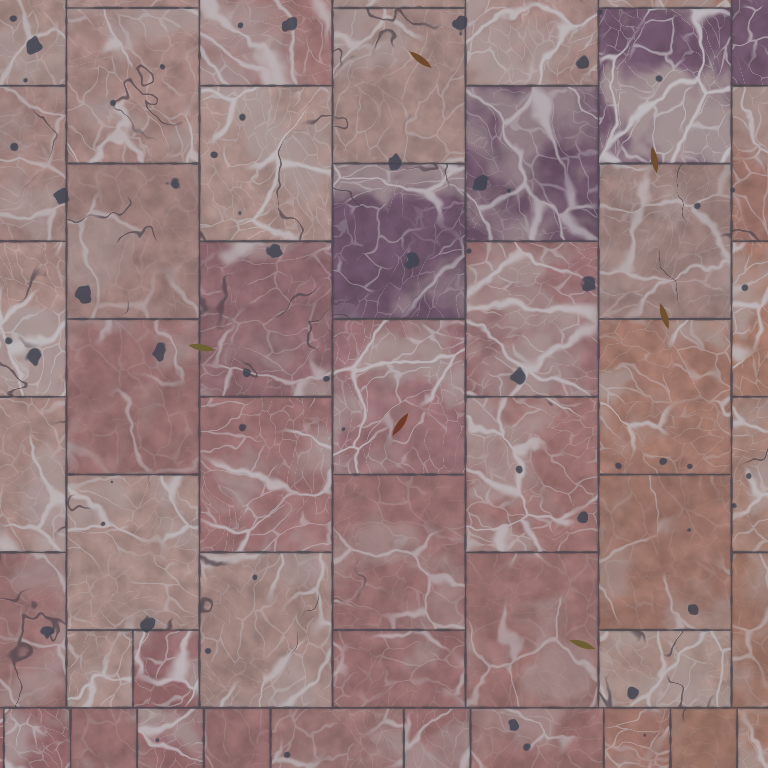
Write a three.js fragment shader that draws this texture.

```glsl
varying vec2 vUv;

const vec2 SLAB = vec2(0.1732, 0.2025);
const float HALF_WIDTH = 0.0868;
const float BORDER_TOP = 0.9216;

const vec3 ROSE = vec3(0.595, 0.440, 0.440);
const vec3 BRICK = vec3(0.530, 0.375, 0.385);
const vec3 PLUM = vec3(0.420, 0.325, 0.405);
const vec3 OCHRE = vec3(0.610, 0.455, 0.405);
const vec3 TAN = vec3(0.635, 0.545, 0.520);
const vec3 CLOUD = vec3(0.660, 0.600, 0.595);
const vec3 VEIN = vec3(0.760, 0.740, 0.755);
const vec3 CRACK = vec3(0.320, 0.275, 0.300);
const vec3 JOINT = vec3(0.300, 0.280, 0.310);
const vec3 SPOT = vec3(0.250, 0.265, 0.315);

struct Tile { vec2 corner; vec2 size; };

float hash(vec2 p) {
  vec3 q = fract(p.xyx * 0.1031);
  q += dot(q, q.yzx + 33.33);
  return fract((q.x + q.y) * q.z);
}

vec2 hash2(vec2 p) { return vec2(hash(p), hash(p + 71.7)); }

float noise(vec2 p) {
  vec2 i = floor(p), f = fract(p);
  f = f * f * (3.0 - 2.0 * f);
  return mix(mix(hash(i), hash(i + vec2(1, 0)), f.x),
             mix(hash(i + vec2(0, 1)), hash(i + vec2(1, 1)), f.x), f.y);
}

float fbm(vec2 p) {
  float sum = 0.0, amp = 0.533;
  for (int i = 0; i < 4; i++) {
    sum += amp * noise(p);
    p = mat2(1.6, 1.2, -1.2, 1.6) * p + 5.3;
    amp *= 0.5;
  }
  return sum;
}

vec2 rotate(vec2 p, float a) {
  return vec2(cos(a) * p.x - sin(a) * p.y, sin(a) * p.x + cos(a) * p.y);
}

// Staggered columns above a border of half-width slabs; y runs down
Tile findTile(vec2 p) {
  if (p.y > BORDER_TOP) {
    float k = floor((p.x - 0.005) / HALF_WIDTH);
    float part = mod(k - 4.0, 3.0);
    bool whole = k > 3.5 && k < 8.5 && part < 1.5;
    float first = whole ? k - part : k;
    return Tile(vec2(0.005 + first * HALF_WIDTH, BORDER_TOP),
                vec2(whole ? 2.0 * HALF_WIDTH : HALF_WIDTH, 0.15));
  }
  float col = floor((p.x - 0.0865) / SLAB.x);
  float top = 0.0104 + 0.5 * SLAB.y * mod(col, 2.0);
  float row = floor((p.y - top) / SLAB.y);
  vec2 corner = vec2(0.0865 + col * SLAB.x, top + row * SLAB.y);
  vec2 size = vec2(SLAB.x, min(SLAB.y, BORDER_TOP - corner.y));
  if (row > 3.5 && abs(col) < 0.5) {
    size.x *= 0.5;
    corner.x += size.x * step(corner.x + size.x, p.x);
  }
  return Tile(corner, size);
}

// Borders between random cells, as a crossing net of veins
float veinNet(vec2 p, float width) {
  vec2 cell = floor(p);
  float near = 9.0, next = 9.0;
  for (int y = -1; y <= 1; y++) for (int x = -1; x <= 1; x++) {
    vec2 c = cell + vec2(x, y);
    float d = length(c + hash2(c) - p);
    next = min(next, max(near, d));
    near = min(near, d);
  }
  return 1.0 - smoothstep(width * 0.15, width, next - near);
}

vec3 slabColour(vec2 c, vec2 seed, float plum) {
  vec3 base = mix(ROSE, BRICK, smoothstep(0.45, 0.95, c.y) * seed.x);
  base = mix(base, OCHRE, smoothstep(0.62, 0.95, c.x));
  base = mix(base, TAN, 0.8 * max(smoothstep(0.75, 0.95, seed.y), 1.0 - smoothstep(0.1, 0.42, length(c))));
  return mix(base, PLUM, plum) * (0.96 + 0.08 * seed.x);
}

vec3 marble(vec2 p, vec2 seed, vec3 base, float density) {
  vec2 q = rotate(p, seed.x * 6.283) + seed * 40.0;
  vec2 s = q + 0.055 * (vec2(fbm(q * 15.0), fbm(q * 15.0 + 19.0)) - 0.5);
  float body = fbm(s * 13.0);
  vec3 col = base * (0.86 + 0.28 * fbm(q * 55.0));
  col = mix(col, CLOUD, smoothstep(0.46, 0.72, body) * (0.35 + 0.5 * density));
  float broken = smoothstep(0.35, 0.6, noise(s * 24.0 + 7.0));
  float fine = veinNet(s * vec2(36.0, 19.0), 0.10) * broken;
  float bold = veinNet(s * vec2(13.0, 7.5), 0.04 + 0.09 * noise(s * 30.0)) * smoothstep(0.25, 0.5, noise(s * 13.0));
  float hair = veinNet(rotate(s, 1.1) * vec2(62.0, 28.0), 0.09) * (1.0 - broken);
  col = mix(col, VEIN, max(bold * (0.4 + 0.5 * density), max(fine * 0.65, hair * 0.4) * density));
  float crack = 1.0 - smoothstep(0.002, 0.011, abs(fbm(s * 8.0 + 31.0) - 0.5));
  crack *= smoothstep(0.5, 0.7, noise(q * 17.0)) * step(0.4, seed.y);
  return mix(col, CRACK, crack * 0.75);
}

// Irregular round stains, at most one in each grid cell
float stains(vec2 p, float grid, float chance, float radius) {
  vec2 cell = floor(p * grid);
  vec2 centre = (cell + 0.2 + 0.6 * hash2(cell + 13.0)) / grid;
  float r = radius * (0.5 + 0.6 * hash(cell + 29.0));
  float d = length(p - centre) - r + (noise(p * 130.0) - 0.5) * radius * 0.8;
  return (1.0 - smoothstep(-0.001, 0.0015, d)) * step(hash(cell + 47.0), chance);
}

float leaf(vec2 p, float turn) {
  p = rotate(p, turn);
  float d = abs(p.y) - 0.004 * (1.0 - p.x * p.x / 0.0003);
  return 1.0 - smoothstep(-0.0005, 0.001, d);
}

void main() {
  vec2 p = vec2(vUv.x, 1.0 - vUv.y);
  Tile tile = findTile(p);
  vec2 seed = hash2(tile.corner * 913.0 + 200.0);
  vec2 centre = tile.corner + 0.5 * tile.size;

  // Plum slabs follow a diagonal band
  float band = (centre.y - 0.34 + 0.59 * (centre.x - 0.52)) / 0.13;
  float plum = exp(-band * band) * smoothstep(0.28, 0.48, centre.x);
  float density = clamp(0.2 + 0.7 * seed.x + 0.3 * plum, 0.0, 1.0);
  vec3 col = marble(p - tile.corner, seed, slabColour(centre, seed, plum), density);

  // Worn joints
  vec2 gap = min(p - tile.corner, tile.corner + tile.size - p);
  float edge = min(gap.x, gap.y) + 0.0012 * (noise(p * 110.0) - 0.5);
  col *= 0.92 + 0.08 * smoothstep(0.0, 0.005, edge);
  col = mix(JOINT, col, 0.12 + 0.88 * smoothstep(0.0004, 0.0021, edge));

  // Stains and fallen leaves
  col = mix(col, SPOT, 0.85 * max(stains(p, 7.0, 0.4, 0.010), stains(p, 17.0, 0.13, 0.004)));
  vec2 cell = floor(p * 3.0);
  vec2 place = (cell + 0.2 + 0.6 * hash2(cell + 83.0)) / 3.0;
  vec3 leafColour = mix(vec3(0.45, 0.20, 0.15), vec3(0.42, 0.43, 0.22), hash(cell + 5.0));
  col = mix(col, leafColour, leaf(p - place, 6.283 * hash(cell)) * step(0.6, hash(cell + 3.0)));

  gl_FragColor = vec4(col, 1.0);
}
```
